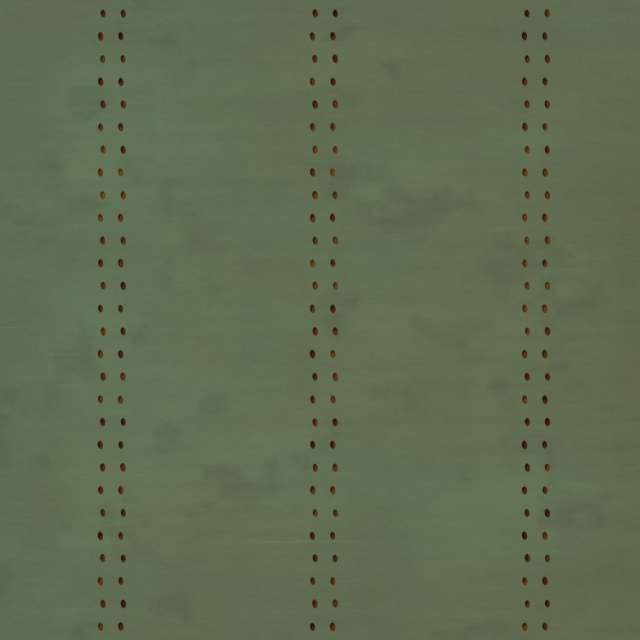
Reproduce this pattern procedurally as a WebGL 2 fragment shader.

```glsl
#version 300 es
precision highp float;
// Weathered green sheet with three vertical double rows of small oval holes.
// Holes sit on a folded grid whose rows shift left and right in turn;
// layered value noise gives the smudges, brushed streaks and rusty tints.

uniform vec2 u_resolution;
out vec4 fragColor;

// Layout, in canvas units
const float BAND_COUNT = 3.0;
const float BAND_PITCH = 0.3314;
const float FIRST_BAND = 0.1748;
const float ROW_COUNT = 28.0;
const float ROW_PITCH = 0.03547;
const float FIRST_ROW = 0.0211;
const float PAIR_GAP = 0.0316;
const float STAGGER = 0.0019;
const vec2 HOLE_RADIUS = vec2(0.0039, 0.0061);
const float HOLE_TILT = 0.08;
const float EDGE_SOFTNESS = 0.0007;

// Colours
const vec3 SHEET_GREEN = vec3(0.380, 0.448, 0.338);
const vec3 SHEET_OLIVE = vec3(0.392, 0.412, 0.305);
const vec3 HOLE_DARK = vec3(0.15, 0.055, 0.035);
const vec3 HOLE_MAROON = vec3(0.30, 0.12, 0.055);
const vec3 HOLE_OCHRE = vec3(0.46, 0.29, 0.09);

// Wear strengths
const float SMUDGE = 0.075;
const float STREAK = 0.045;
const float GRAIN = 0.025;
const float SCRATCH = 0.035;

float hash(vec2 p) {
    return fract(sin(dot(p, vec2(127.1, 311.7))) * 43758.5453);
}

float noise(vec2 p) {
    vec2 i = floor(p);
    vec2 f = fract(p);
    f = f * f * (3.0 - 2.0 * f);
    float low = mix(hash(i), hash(i + vec2(1.0, 0.0)), f.x);
    float high = mix(hash(i + vec2(0.0, 1.0)), hash(i + vec2(1.0, 1.0)), f.x);
    return mix(low, high, f.y);
}

float fbm(vec2 p) {
    float sum = 0.0;
    float amplitude = 0.5;
    for (int i = 0; i < 5; i++) {
        sum += amplitude * noise(p);
        p = p * 2.03 + vec2(17.3, 9.1);
        amplitude *= 0.5;
    }
    return sum / 0.96875;
}

vec3 sheetColour(vec2 uv) {
    // Browner towards the right, the bottom and the borders
    vec2 border = abs(uv - 0.5) * 2.0;
    float rim = smoothstep(0.65, 1.0, max(border.x, border.y));
    float age = 0.30 * uv.x + 0.15 * (1.0 - uv.y) + 0.35 * rim;
    age += 1.3 * (fbm(uv * vec2(3.0, 5.0) + 4.0) - 0.5);
    vec3 colour = mix(SHEET_GREEN, SHEET_OLIVE, clamp(age, 0.0, 1.0));

    // Cloudy smudges, with a few darker blotches
    float cloud = fbm(uv * vec2(7.0, 10.0) + 31.0);
    float blotch = smoothstep(0.52, 0.75, fbm(uv * vec2(15.0, 19.0) + 60.0));
    float light = 1.0 + SMUDGE * (cloud - 0.5);
    light -= SMUDGE * blotch * smoothstep(0.4, 0.65, cloud);

    // Brushed streaks and fine grain
    light += STREAK * (fbm(uv * vec2(3.0, 70.0) + 12.0) - 0.5);
    light += GRAIN * (noise(uv * vec2(60.0, 330.0)) - 0.5);
    light += GRAIN * (noise(uv * 210.0 + 5.0) - 0.5);

    // Sparse pale scratches
    float scratch = smoothstep(0.88, 0.98, noise(uv * vec2(9.0, 260.0) + 40.0));
    scratch *= smoothstep(0.5, 0.75, noise(uv * vec2(5.0, 14.0) + 80.0));
    return colour * (light + SCRATCH * scratch - 0.025 * rim);
}

void main() {
    vec2 uv = gl_FragCoord.xy / u_resolution;
    float pixel = 1.0 / min(u_resolution.x, u_resolution.y);

    // Nearest row and band, then the nearer hole of the pair
    float row = clamp(round((uv.y - FIRST_ROW) / ROW_PITCH), 0.0, ROW_COUNT - 1.0);
    float band = clamp(round((uv.x - FIRST_BAND) / BAND_PITCH), 0.0, BAND_COUNT - 1.0);
    float shift = STAGGER * (2.0 * mod(row, 2.0) - 1.0);
    vec2 p = uv - vec2(FIRST_BAND + band * BAND_PITCH + shift, FIRST_ROW + row * ROW_PITCH);
    float side = p.x < 0.0 ? -1.0 : 1.0;
    p.x -= side * 0.5 * PAIR_GAP;
    vec2 id = vec2(band * 2.0 + 0.5 * side, row);

    // Slightly uneven, tilted oval
    p += (vec2(hash(id + 3.0), hash(id + 7.0)) - 0.5) * 0.0008;
    p.x += HOLE_TILT * p.y;
    vec2 radius = HOLE_RADIUS * mix(0.93, 1.05, hash(id + 11.0));
    float reach = length(p / radius);
    float edge = (reach - 1.0) * radius.x;
    float softness = max(pixel * 0.75, EDGE_SOFTNESS);
    float hole = 1.0 - smoothstep(-softness, softness, edge);

    // Rust varies per hole, with more ochre around the upper middle
    float middle = exp(-pow((uv.y - 0.63) / 0.17, 2.0));
    float rust = clamp(hash(id) * 0.75 + 0.35 * middle - 0.05, 0.0, 1.0);
    vec3 inside = mix(HOLE_MAROON, HOLE_OCHRE, rust);
    float facing = dot(p / radius, vec2(0.6, -0.5)) + 0.9 * (noise(uv * 260.0) - 0.5);
    float shade = smoothstep(0.45, -0.55, facing) * mix(0.95, 0.5, rust);
    inside = mix(inside, HOLE_DARK, shade);
    inside = mix(inside, HOLE_DARK, 0.4 * smoothstep(0.65, 1.0, reach));

    fragColor = vec4(mix(sheetColour(uv), inside, hole), 1.0);
}
```
